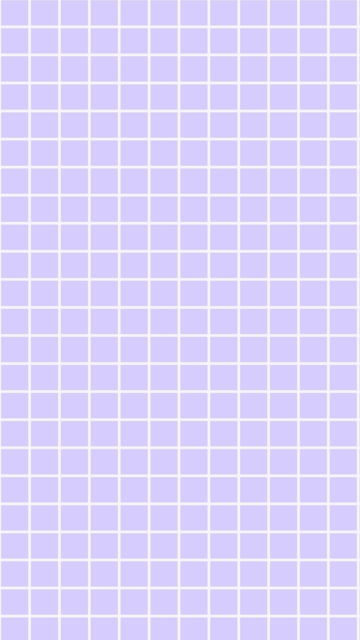
A WebGL 2 fragment shader for this pattern:

```glsl
#version 300 es
precision highp float;

uniform vec2 u_resolution;
out vec4 fragColor;

// Grid layout, as fractions of the canvas
const vec2 PITCH = vec2(0.08299, 0.04384);
const vec2 FIRST_LINE = vec2(0.0822, 0.0374);

// Line profile, in canvas widths from the line centre
const float CORE_RADIUS = 0.0012;
const float LINE_RADIUS = 0.0062;
const float HALO_INNER = 0.0060;
const float HALO_OUTER = 0.0108;

const vec3 LILAC = vec3(0.839, 0.800, 0.996);
const vec3 HALO = vec3(0.840, 0.805, 0.955);
const vec3 LINE_WHITE = vec3(0.970, 0.962, 0.985);

// Distance to the nearest vertical (x) and horizontal (y) line
vec2 gridDistance(vec2 uv, float aspect) {
    vec2 cell = (uv - FIRST_LINE) / PITCH;
    vec2 offset = abs(fract(cell + 0.5) - 0.5);
    return offset * PITCH * vec2(1.0, aspect);
}

// Soft band that is 1 inside the inner radius and 0 past the outer one
float softBand(float dist, float inner, float outer, float pixel) {
    float middle = 0.5 * (inner + outer);
    float blur = max(0.5 * (outer - inner), 0.7 * pixel);
    return 1.0 - smoothstep(middle - blur, middle + blur, dist);
}

void main() {
    vec2 uv = gl_FragCoord.xy / u_resolution;
    float pixel = 1.0 / u_resolution.x;
    vec2 dist = gridDistance(uv, u_resolution.y / u_resolution.x);
    float nearest = min(dist.x, dist.y);

    // Grey-violet fringe beside the lines
    float halo = softBand(nearest, HALO_INNER, HALO_OUTER, pixel);
    vec3 color = mix(LILAC, HALO, halo);

    // Blurred white lines, merged at the crossings
    float vertical = softBand(dist.x, CORE_RADIUS, LINE_RADIUS, pixel);
    float horizontal = softBand(dist.y, CORE_RADIUS, LINE_RADIUS, pixel);
    float line = 1.0 - (1.0 - vertical) * (1.0 - horizontal);
    color = mix(color, LINE_WHITE, line);

    fragColor = vec4(color, 1.0);
}
```
